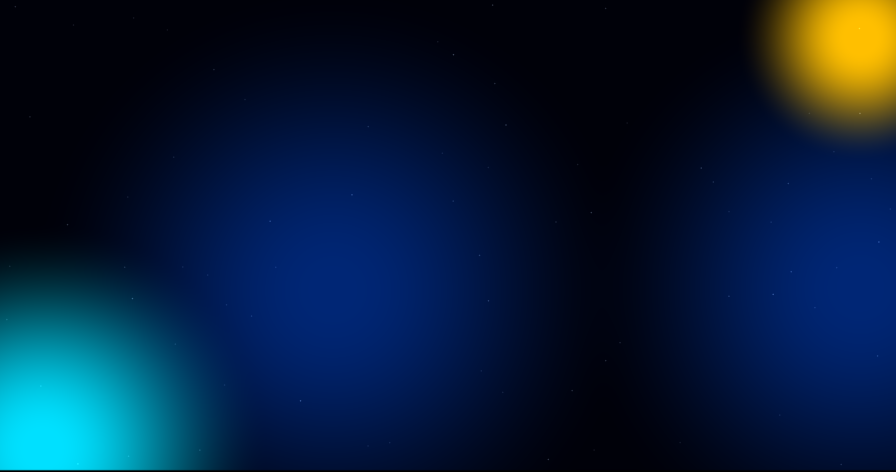
Give the GLSL for this background, as a Shadertoy shader.

```glsl
// Soft blue, cyan and amber glows on a near-black sky with faint star specks.

#define NIGHT vec3(0.0, 0.002, 0.035)
#define BLUE vec3(0.0, 0.15, 0.46)
#define CYAN vec3(0.0, 0.88, 1.0)
#define AMBER vec3(1.0, 0.75, 0.0)
#define STAR_CELL 0.1
#define STAR_DENSITY 0.4
#define STAR_RADIUS 0.0018
#define STAR_GAIN 0.3
#define BASE_LINE 0.005

vec3 hash32(vec2 p) {
    vec3 q = fract(p.xyx * vec3(0.1031, 0.1030, 0.0973));
    q += dot(q, q.yxz + 33.33);
    return fract((q.xxy + q.yzz) * q.zyx);
}

// Blurred disc: solid inside the core, faded out at the rim.
float glow(vec2 p, vec2 center, float core, float rim) {
    return 1.0 - smoothstep(core, rim, length(p - center));
}

// One optional speck per grid cell, kept clear of the cell borders.
float stars(vec2 p, float pixel) {
    vec2 cell = floor(p / STAR_CELL);
    vec3 rnd = hash32(cell + 7.0);
    vec2 center = (cell + 0.1 + 0.8 * rnd.xy) * STAR_CELL;
    float speck = 1.0 - smoothstep(0.0, STAR_RADIUS + pixel * 0.5, length(p - center));
    float strength = fract(rnd.z * 17.0 + rnd.x);
    return speck * step(rnd.z, STAR_DENSITY) * mix(0.3, 1.0, strength * strength);
}

void mainImage(out vec4 fragColor, in vec2 fragCoord) {
    // Canvas height is one unit.
    float pixel = 1.0 / iResolution.y;
    vec2 p = fragCoord * pixel;
    float right = iResolution.x * pixel;

    // Broad blue glows.
    vec3 color = NIGHT;
    color = mix(color, BLUE, glow(p, vec2(0.705, 0.385), 0.02, 0.65));
    color = mix(color, BLUE, glow(p, vec2(right - 0.075, 0.39), 0.02, 0.62));

    // Bright corner glows.
    color = mix(color, CYAN, glow(p, vec2(0.09, 0.05), 0.03, 0.48));
    color = mix(color, AMBER, glow(p, vec2(right - 0.075, 0.92), 0.03, 0.265));

    // Star specks and the thin dark base line.
    color += STAR_GAIN * stars(p, pixel) * vec3(0.8, 0.9, 1.0);
    color *= smoothstep(BASE_LINE * 0.3, BASE_LINE + pixel * 0.5, p.y);

    fragColor = vec4(color, 1.0);
}
```
